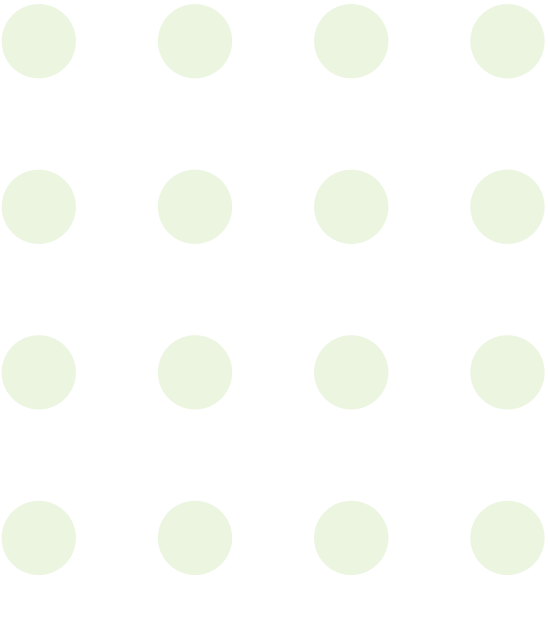
This pattern is drawn by a Shadertoy shader. Its source:

```glsl
// Four by four pale green dots on white, evenly spaced on a slightly tall grid.
// Each point is folded into its nearest grid cell, then a circle distance
// function is drawn there with an edge smoothed over one pixel.

const vec3 WHITE = vec3(1.0);
const vec3 PALE_GREEN = vec3(0.92, 0.96, 0.88);

// All lengths are fractions of the canvas height.
const vec2 FIRST_DOT = vec2(0.0606, 0.1595);  // centre of the lower left dot
const vec2 SPACING = vec2(0.2441, 0.2587);
const float DOT_RADIUS = 0.0580;

// Offset from the centre of the nearest cell.
vec2 repeatGrid(vec2 p, vec2 origin, vec2 spacing) {
    vec2 cell = (p - origin) / spacing;
    return (fract(cell + 0.5) - 0.5) * spacing;
}

float circleDistance(vec2 p, float radius) {
    return length(p) - radius;
}

// Coverage of a shape from its signed distance.
float fillMask(float dist, float pixel) {
    return clamp(0.5 - dist / pixel, 0.0, 1.0);
}

void mainImage(out vec4 fragColor, in vec2 fragCoord) {
    float pixel = 1.0 / iResolution.y;
    vec2 p = fragCoord * pixel;

    vec2 local = repeatGrid(p, FIRST_DOT, SPACING);
    float dotMask = fillMask(circleDistance(local, DOT_RADIUS), pixel);

    fragColor = vec4(mix(WHITE, PALE_GREEN, dotMask), 1.0);
}
```
